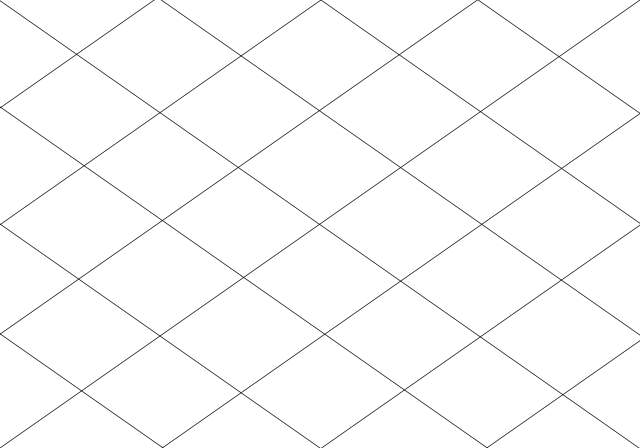
A Shadertoy shader for this pattern:

```glsl
// Thin black diagonal lines crossing into four by four slightly uneven diamonds on white.

// Hand-drawn drift of each line from its even place, in line spacings (x: rising, y: falling)
vec2 lineDrift(vec2 n) {
    const float PI = 3.14159;
    vec2 odd = vec2(0.0093, -0.0053) * n
             + vec2(-0.011, 0.0) * sin(n * PI / 2.0)
             + vec2(0.0193, -0.0158) * sin(n * PI / 1.5);
    vec2 even = vec2(0.0018, 0.0108)
              + vec2(-0.006, 0.007) * cos(n * PI / 2.0)
              + vec2(0.0027, -0.0153) * cos(n * PI / 1.5)
              + vec2(0.0015, -0.0085) * cos(n * PI);
    return odd + even;
}

// Share of a pixel covered by a line, also when the line is thinner than the pixel
vec2 lineCoverage(vec2 dist, float halfWidth, float blur) {
    return smoothstep(-blur, blur, dist + halfWidth)
         - smoothstep(-blur, blur, dist - halfWidth);
}

void mainImage(out vec4 fragColor, in vec2 fragCoord) {
    vec2 uv = fragCoord / iResolution.xy;

    // Diagonal coordinates: whole numbers lie on the rising and falling lines
    vec2 diagonal = 4.0 * vec2(uv.x - uv.y, uv.x + uv.y - 1.0);
    vec2 index = clamp(round(diagonal), -3.0, 3.0);

    // Vertical distance to the nearest line of each family, in canvas heights
    vec2 dist = (diagonal - index - lineDrift(index)) / 4.0;
    vec2 ink = lineCoverage(dist, 0.00093, 0.8 / iResolution.y);

    fragColor = vec4(vec3((1.0 - ink.x) * (1.0 - ink.y)), 1.0);
}
```
